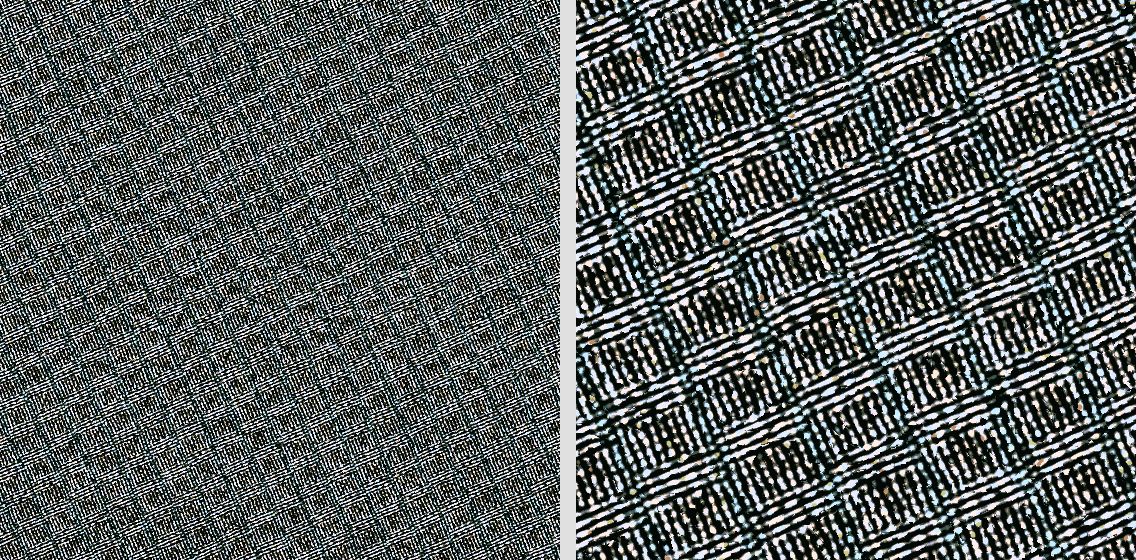
Left: the whole. Right: its middle third, enlarged.
Write a three.js fragment shader that draws this texture.

```glsl
varying vec2 vUv;

const float TAU = 6.2831853;

float hash(vec2 c) {
  return fract(sin(dot(c, vec2(127.1, 311.7))) * 43758.5);
}

// Cellular noise: x is the distance to the nearest fibre knot, y its random id
vec2 fibreKnots(vec2 p) {
  vec2 cell = floor(p);
  vec2 nearest = vec2(9.0, 0.0);
  for (int j = -1; j <= 1; j++) {
    for (int i = -1; i <= 1; i++) {
      vec2 c = cell + vec2(float(i), float(j));
      vec2 knot = c + vec2(hash(c), hash(c + 37.0));
      float d = distance(p, knot);
      if (d < nearest.x) nearest = vec2(d, hash(c + 71.0));
    }
  }
  return nearest;
}

vec3 yarnRamp(float t) {
  vec3 c = mix(vec3(0.01, 0.03, 0.02), vec3(0.09, 0.11, 0.10), smoothstep(0.0, 0.20, t));
  c = mix(c, vec3(0.24, 0.33, 0.25), smoothstep(0.18, 0.32, t));
  c = mix(c, vec3(0.36, 0.36, 0.36), smoothstep(0.40, 0.52, t));
  c = mix(c, vec3(0.64, 0.61, 0.64), smoothstep(0.54, 0.68, t));
  return mix(c, vec3(0.93, 0.93, 1.0), smoothstep(0.70, 0.88, t));
}

void main() {
  // Cloth axes, turned on the canvas and slightly uneven
  vec2 p = vUv - vec2(0.5087, 0.5382);
  p = vec2(dot(p, vec2(0.923, 0.386)), dot(p, vec2(-0.386, 0.923)));
  p += 0.0007 * sin(p.yx * vec2(41.0, 33.0) + 1.3 * sin(p * 23.0));

  // Short fibres, longer than wide, and finer lint
  vec2 fibre = fibreKnots(p * vec2(130.0, 160.0));
  vec2 lint = fibreKnots(p * 270.0 + 19.0);

  // Waffle cells, each column stepped along its length, with ragged borders
  float column = floor(p.x / 0.0547 + 0.5);
  vec2 grid = vec2(p.x / 0.0547, (p.y - column * 0.0074) / 0.0509);
  vec2 cell = floor(grid + 0.5);
  vec2 q = grid - cell + 0.09 * (vec2(fibre.y, lint.y) - 0.5);
  float wear = hash(cell);

  // Warp and weft threads, locked to the cell and broken where fibres shift
  vec2 phase = TAU * grid * vec2(9.0, 9.0);
  phase += vec2(1.5, 1.2) * (fibre.y - 0.5) + 0.8 * (lint.y - 0.5);
  float warp = (0.5 + 0.5 * cos(phase.x)) * (0.76 + 0.24 * cos(phase.y + 0.7));
  float weft = (0.5 + 0.5 * cos(phase.y)) * (0.76 + 0.24 * cos(phase.x * 0.5));
  float crossing = cos(phase.x * 0.5) * cos(phase.y * 0.5);

  // Rim of weft floats around a sunken warp pocket
  float rim = smoothstep(0.18, 0.36, abs(q.y + 0.04));
  float side = smoothstep(0.20, 0.36, abs(q.x));
  float seam = smoothstep(0.34, 0.47, abs(q.x + 0.04));
  float pocket = 1.0 - smoothstep(0.08, 0.36, length(q - vec2(0.03, 0.05)));
  float thread = mix(warp, weft, rim * (1.0 - 0.35 * side));
  float height = 1.0 + 0.11 * rim + 0.06 * side - 0.21 * pocket - 0.24 * seam;

  // Fibres and lint vary the tone of each crossing
  float tone = thread * height * (0.75 + 0.5 * lint.y);
  tone += 0.10 * crossing + 0.18 * (lint.y - 0.5) + 0.10 * (fibre.y - 0.5);
  tone += 0.12 * (0.45 - lint.x) + 0.04 * (wear - 0.5);
  tone = clamp((tone - 0.40) * 2.1 + 0.40, 0.0, 1.0);

  // Yarn colour with mixed tints, cool seams and warm pockets
  vec3 color = yarnRamp(tone);
  float dye = fract(lint.y * 7.0 + fibre.y * 3.0) - 0.5;
  color *= 1.0 + dye * vec3(0.22, 0.02, -0.20);
  color *= mix(vec3(1.0), vec3(0.88, 1.01, 1.03), seam);
  color *= mix(vec3(1.0), vec3(1.06, 0.99, 0.92), pocket);

  // Scattered straw and rust flecks
  float fleck = smoothstep(0.95, 0.97, fract(lint.y * 13.0 + wear));
  fleck *= 1.0 - smoothstep(0.30, 0.60, lint.x);
  vec3 straw = mix(vec3(0.82, 0.78, 0.48), vec3(0.78, 0.54, 0.36), step(0.7, fibre.y));
  color = mix(color, straw, fleck * smoothstep(0.45, 0.70, tone));

  gl_FragColor = vec4(color, 1.0);
}
```
